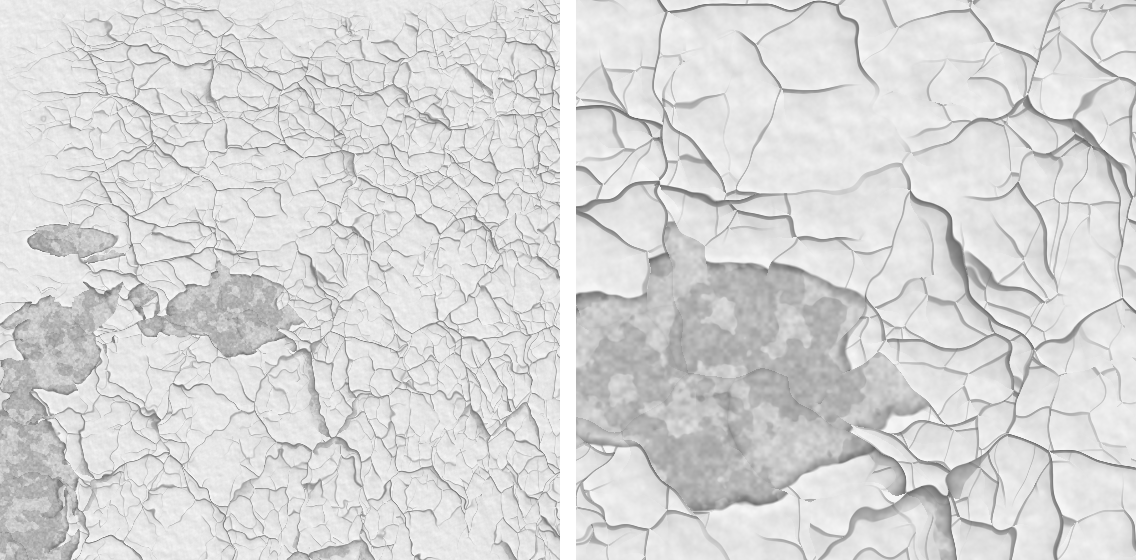
Left, the full canvas; right, a detail of the centre.
Give the GLSL for this texture, as a WebGL 1 fragment shader.

```glsl
precision highp float;
uniform vec2 u_resolution;

#define FLAKE_DENSITY 6.0
#define DENSITY_GROWTH 3.4
#define PAINT_TONE 0.907
#define DARK_TONE 0.36
#define CRACK_WIDTH 0.0028
#define GAP_WIDTH 0.022
#define SHADE_DEPTH 0.10
#define SHADE_REACH 0.006
#define RIM_LIGHT 0.06
#define GRAIN 0.16
#define CURL_DIR vec2(-0.5, -0.866)

float hash(vec2 p) {
  vec3 q = fract(vec3(p.xyx) * 0.1031);
  q += dot(q, q.yzx + 33.33);
  return fract((q.x + q.y) * q.z);
}

float noise(vec2 p) {
  vec2 i = floor(p), f = fract(p);
  f = f * f * (3.0 - 2.0 * f);
  return mix(mix(hash(i), hash(i + vec2(1, 0)), f.x),
             mix(hash(i + vec2(0, 1)), hash(i + vec2(1, 1)), f.x), f.y);
}

float fbm(vec2 p) {
  float sum = 0.0, amp = 0.53;
  for (int i = 0; i < 4; i++) {
    sum += amp * noise(p);
    p = mat2(1.6, 1.2, -1.2, 1.6) * p + 7.3;
    amp *= 0.5;
  }
  return sum;
}

vec2 site(vec2 cell) {
  return cell + 0.5 + 0.9 * (vec2(hash(cell + 11.7), hash(cell + 47.1)) - 0.5);
}

// Voronoi flakes: x = distance to edge, y = edge facing the curl, z = flake id
vec3 flakes(vec2 p) {
  vec2 base = floor(p), home = base, own = base;
  float best = 9.0;
  for (int y = -1; y <= 1; y++)
    for (int x = -1; x <= 1; x++) {
      vec2 cell = base + vec2(x, y), s = site(cell);
      float d = dot(s - p, s - p);
      if (d < best) { best = d; home = cell; own = s; }
    }
  float edge = 9.0, facing = 0.0;
  for (int y = -2; y <= 2; y++)
    for (int x = -2; x <= 2; x++) {
      vec2 s = site(home + vec2(x, y)), gap = s - own;
      if (dot(gap, gap) > 0.0001) {
        vec2 n = normalize(gap);
        float d = dot(0.5 * (s + own) - p, n);
        if (d < edge) { edge = d; facing = dot(n, CURL_DIR); }
      }
    }
  return vec3(edge, facing, hash(home + 5.3));
}

// A curled rim on one side of the edge casts a dark gap onto the other side
float crackShade(float tone, float under, float d, float facing, float width, float strength) {
  float aa = 0.7 / u_resolution.y;
  float side = facing < 0.0 ? d : -d;
  float slope = abs(facing);
  float w = width * (0.45 + 0.55 * slope);
  float rim = exp(min(side, 0.0) / 0.003) * (1.0 - smoothstep(-aa, aa, side));
  tone += strength * RIM_LIGHT * slope * rim;
  tone -= strength * SHADE_DEPTH * slope * smoothstep(-aa, aa, side) * exp(-max(side - w, 0.0) / SHADE_REACH);
  float core = mix(under, DARK_TONE, exp(-max(side, 0.0) / 0.003));
  float open = smoothstep(-aa, aa, side) * (1.0 - smoothstep(w - aa, w + aa, side));
  return mix(tone, core, strength * (0.5 + 0.5 * slope) * open);
}

float patchField(vec2 p, vec2 center, vec2 radius) {
  return 1.0 - length((p - center) / radius);
}

void main() {
  vec2 p = gl_FragCoord.xy / u_resolution.y;

  // Flakes shrink toward the upper right; edges are bent and jagged
  vec2 bend = vec2(fbm(p * 11.0), fbm(p * 11.0 + 31.0)) - 0.5;
  vec2 jag = vec2(noise(p * 65.0), noise(p * 65.0 + 17.0)) - 0.5;
  vec2 q = FLAKE_DENSITY * p + DENSITY_GROWTH * p * p + 0.5 * bend + 0.08 * jag;
  float scale = FLAKE_DENSITY + DENSITY_GROWTH * (p.x + p.y);
  float upper = smoothstep(0.6, 1.5, p.x + p.y);

  // Intact paint along the left and top borders
  float wander = fbm(p * 6.0 + 3.0) - 0.5;
  float cracked = smoothstep(0.02, 0.2, p.x + 0.3 * wander + 1.5 * max(0.5 - p.y, 0.0));
  cracked *= 1.0 - smoothstep(0.92, 1.0, p.y + 0.25 * wander);

  // Paint relief and bare ground
  float relief = fbm(p * 75.0) - fbm(p * 75.0 + 0.35 * CURL_DIR);
  float grit = 0.6 * noise(p * 260.0) + 0.4 * noise(p.yx * 450.0) - 0.5;
  float paint = PAINT_TONE + 0.13 * relief + 0.03 * grit + 0.03 * wander;
  float blotch = smoothstep(0.47, 0.53, fbm(p * 50.0));
  float ground = mix(0.80, 0.70, blotch) + GRAIN * grit + 0.08 * relief;

  // Each flake splits on its own, so smaller cracks end at larger ones
  vec3 flake = flakes(q);
  vec3 medium = flakes(q * 1.9 + 37.0 * flake.z);
  vec3 fine = flakes(q * 3.1 + 53.0 * medium.z);
  float d = flake.x / scale;
  float fineOn = smoothstep(0.5, 0.75, noise(q * 2.1) + 0.22 * upper);
  paint = crackShade(paint, ground, fine.x / (3.1 * scale), fine.y,
                     0.6 * CRACK_WIDTH, 0.5 * fineOn * cracked);
  float mediumOn = smoothstep(0.4, 0.66, noise(q * 1.7 + 40.0) + 0.22 * upper);
  paint = crackShade(paint, ground, medium.x / (1.9 * scale), medium.y,
                     CRACK_WIDTH * (0.35 + 0.5 * mediumOn), 0.75 * mediumOn * cracked);

  // Main cracks open into tapering gaps in the lower part
  float opening = smoothstep(0.5, 0.95, noise(q * 1.2 + 70.0)) * (1.0 - 0.8 * upper);
  float width = CRACK_WIDTH * (0.45 + 0.8 * noise(q * 2.3)) + GAP_WIDTH * opening;
  float mainOn = cracked * smoothstep(0.1, 0.45, noise(q * 1.3 + 15.0) + 0.5 * opening);
  paint = crackShade(paint, ground, d, flake.y, width, 0.95 * mainOn);

  // Lost flakes: angular patches stepped along the cracks
  float loss = patchField(p, vec2(0.38, 0.45), vec2(0.14, 0.06));
  loss = max(loss, patchField(p, vec2(0.03, 0.14), vec2(0.09, 0.16)));
  loss = max(loss, patchField(p, vec2(0.11, 0.38), vec2(0.09, 0.08)));
  loss = max(loss, patchField(p, vec2(0.11, 0.57), vec2(0.11, 0.03)));
  loss += 0.35 * (flake.z - 0.5) + 0.7 * (medium.z - 0.5) + 0.5 * (fbm(p * 22.0 + 8.0) - 0.5);
  float bare = smoothstep(0.0, 0.03, loss);
  paint += 0.04 * smoothstep(-0.1, -0.01, loss);
  float rimShadow = exp(-min(d, medium.x / (1.9 * scale)) / 0.003) * max(-flake.y, 0.0);
  ground -= 0.2 * (1.0 - smoothstep(0.02, 0.12, loss)) + 0.12 * rimShadow;

  float tone = clamp(mix(paint, ground, bare), 0.2, 0.96);
  gl_FragColor = vec4(vec3(tone), 1.0);
}
```
